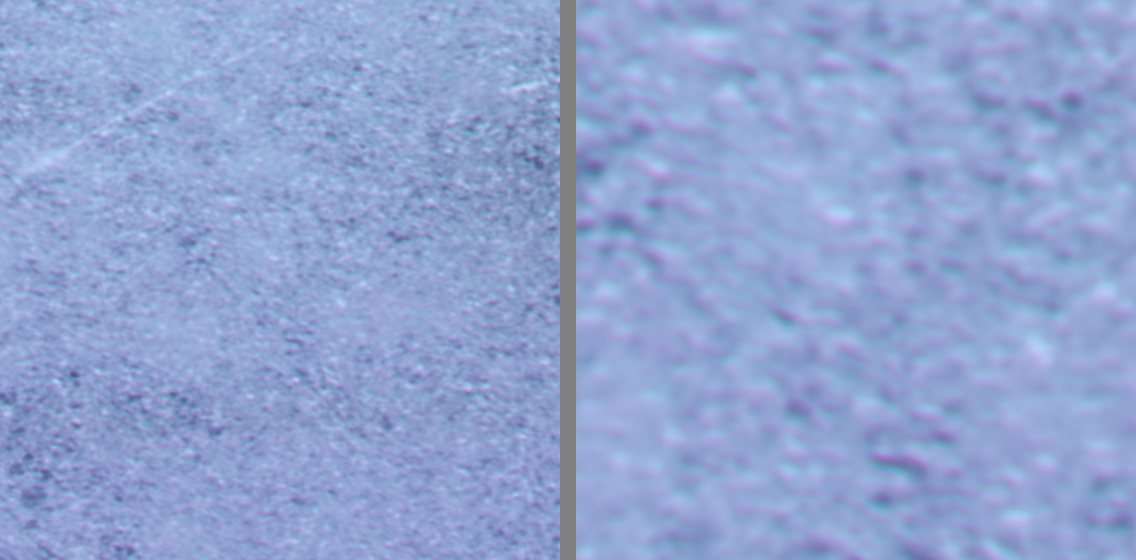
Left, the full canvas; right, a detail of the centre.
This texture is drawn by a Shadertoy shader. Its source:

```glsl
// Weathered blue-violet surface with fine slanted grain, dark pits and two pale scratches.

vec3 hash3(vec2 cell) {
    vec3 h = fract(cell.xyx * vec3(0.1031, 0.1030, 0.0973));
    h += dot(h, h.yxz + 33.33);
    return fract((h.xxy + h.yzz) * h.zyx);
}

// Cellular noise: soft dots of random sign, one per cell, about -1.3 to 1.3
float speckle(vec2 p, float seed) {
    vec2 cell = floor(p);
    vec2 local = p - cell;
    float sum = 0.0;
    for (int y = -1; y <= 1; y++) {
        for (int x = -1; x <= 1; x++) {
            vec2 offset = vec2(x, y);
            vec3 rnd = hash3(cell + offset + seed);
            vec2 d = offset + rnd.xy - local;
            float k = max(0.0, 1.0 - dot(d, d));
            sum += (2.0 * rnd.z - 1.0) * k * k;
        }
    }
    return sum;
}

// Soft elliptical spot, 1 at its centre
float spot(vec2 p, vec2 centre, vec2 radius) {
    vec2 d = (p - centre) / radius;
    return exp(-dot(d, d));
}

// Soft line profile across a signed distance
float ridge(float dist, float width) {
    return exp(-dist * dist / (width * width));
}

float scratches(vec2 p) {
    // Long, faint arc that fades to the upper right
    float arc = 0.66 + 0.64 * p.x - 0.19 * p.x * p.x;
    float wobble = 0.002 * sin(p.x * 41.0) + 0.001 * sin(p.x * 97.0);
    float width = mix(0.009, 0.004, smoothstep(0.05, 0.2, p.x));
    float longMark = ridge((p.y - arc - wobble) * 0.87, width);
    longMark *= 1.0 - smoothstep(0.4, 0.68, p.x);
    float smear = spot(p, vec2(0.085, 0.714), vec2(0.035, 0.018));

    // Short, bright nick at the right edge
    float nick = ridge(p.y - 0.835 - 0.2 * (p.x - 0.89), 0.006);
    nick *= smoothstep(0.875, 0.94, p.x);
    return 0.065 * longMark + 0.05 * smear + 0.19 * nick;
}

// Brightness offset of the surface around its base colour
float relief(vec2 p, float shade) {
    vec2 q = vec2(p.x, p.y + 0.13 * p.x + 0.006 * sin(p.x * 17.0 + p.y * 9.0));
    float fine = speckle(q * vec2(74.0, 132.0), 11.0);
    float dust = speckle(q * vec2(125.0, 205.0), 57.0);
    float clump = speckle(q * vec2(34.0, 56.0), 83.0);
    float cloud = speckle(q * vec2(7.0, 12.0), 29.0);
    float patches = speckle(q * vec2(15.0, 22.0), 171.0);

    float rough = clamp(0.9 - 0.35 * cloud - 0.2 * patches + 0.4 * shade, 0.55, 1.5);
    float tone = rough * (0.058 * fine + 0.042 * dust + 0.024 * clump);
    tone += 0.018 * cloud + 0.016 * patches;

    // Streaky pits gather in rough places, small glints sit on top of the grain
    float pit = -0.8 * fine - 0.55 * clump - 0.4 * patches;
    tone -= 0.05 * rough * smoothstep(0.5, 1.3, pit);
    tone += 0.03 * smoothstep(0.65, 1.3, fine);

    // Single chips and bright flecks
    tone -= 0.10 * spot(p, vec2(0.412, 0.658), vec2(0.018, 0.008));
    tone += 0.16 * spot(p, vec2(0.408, 0.643), vec2(0.015, 0.006));
    tone += 0.09 * spot(p, vec2(0.441, 0.377), vec2(0.013, 0.011));
    tone -= 0.10 * spot(p, vec2(0.445, 0.934), vec2(0.009, 0.004));
    return tone + scratches(p);
}

// Broad dark zones: right side, a low slanting band and the left edge
float shading(vec2 p) {
    float side = spot(p, vec2(1.0, 0.70), vec2(0.26, 0.25));
    float band = ridge(p.y - 0.235 - 0.05 * p.x, 0.05);
    float corner = spot(p, vec2(0.0, 0.83), vec2(0.2, 0.05));
    return side + 0.35 * band + 0.35 * corner;
}

void mainImage(out vec4 fragColor, in vec2 fragCoord) {
    vec2 uv = fragCoord / iResolution.xy;

    vec3 violetBase = vec3(0.561, 0.624, 0.819);
    vec3 skyBase = vec3(0.590, 0.681, 0.851);
    vec3 color = mix(violetBase, skyBase, smoothstep(0.0, 1.0, uv.y));

    float shade = shading(uv);
    color -= shade * vec3(0.078, 0.076, 0.092);

    // Colour fringes: each channel sees the relief slightly shifted
    vec2 fringe = vec2(0.0005, 0.0018);
    color += vec3(relief(uv + fringe, shade),
                  relief(uv - fringe, shade),
                  0.85 * relief(uv, shade));

    // Mottled drift between cyan and violet
    float tint = speckle(uv * vec2(46.0, 72.0), 141.0);
    color += tint * vec3(-0.012, 0.012, 0.0);

    fragColor = vec4(clamp(color, 0.0, 1.0), 1.0);
}
```
